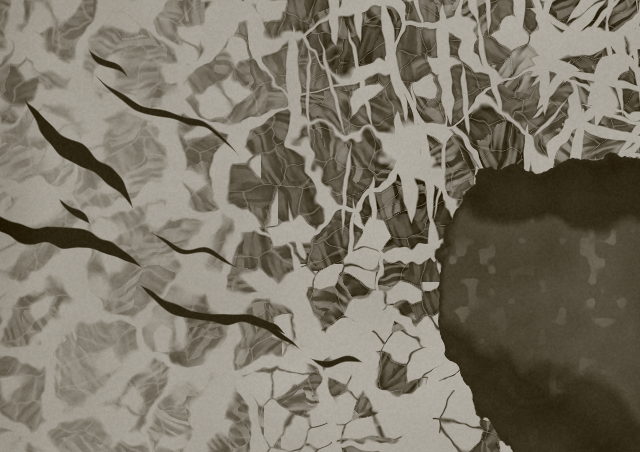
Reproduce this texture procedurally as a Shadertoy shader.

```glsl
// Steel micrograph: pale ferrite veins and needles, lamellar pearlite, black cracks and a dark inclusion
#define DARK vec3(0.21, 0.18, 0.11)
#define LIGHT vec3(0.69, 0.67, 0.63)
#define GRAIN_SCALE 5.6
#define CRYSTAL_SCALE 17.0
#define VEIN_WIDTH 0.014
#define LAMELLA_FREQ vec2(145.0, 24.0)
#define NEEDLE_CELL vec2(0.056, 0.21)
#define FILM_GRAIN 0.07

const int CRACKS = 9;
// Crack ends (x, y, x, y), then half widths
const vec4 crackEnds[CRACKS] = vec4[](
    vec4(-0.06, 0.55, 0.31, 0.405), vec4(0.31, 0.365, 0.66, 0.228), vec4(0.06, 0.78, 0.29, 0.54),
    vec4(0.22, 0.83, 0.52, 0.665), vec4(0.2, 0.89, 0.28, 0.83), vec4(0.34, 0.48, 0.52, 0.41),
    vec4(0.13, 0.555, 0.2, 0.51), vec4(0.55, 0.287, 0.63, 0.265), vec4(0.69, 0.206, 0.8, 0.197));
const float crackWidth[CRACKS] = float[](0.021, 0.014, 0.017, 0.007, 0.006, 0.005, 0.007, 0.007, 0.007);

vec2 hash2(vec2 p) {
    vec3 q = fract(vec3(p.xyx) * vec3(0.1031, 0.1030, 0.0973));
    q += dot(q, q.yzx + 33.33);
    return fract((q.xx + q.yz) * q.zy);
}

float noise(vec2 p) {
    vec2 i = floor(p), f = fract(p);
    f = f * f * (3.0 - 2.0 * f);
    return mix(mix(hash2(i).x, hash2(i + vec2(1, 0)).x, f.x),
               mix(hash2(i + vec2(0, 1)).x, hash2(i + 1.0).x, f.x), f.y);
}

float fbm(vec2 p) {
    float sum = 0.0, amp = 0.5;
    for (int i = 0; i < 4; i++, amp *= 0.5, p = p * 2.03 + 11.7) sum += amp * noise(p);
    return sum / 0.9375;
}

mat2 rot(float a) { return mat2(cos(a), -sin(a), sin(a), cos(a)); }

// Voronoi grains: border distance, then two random values of the grain
vec3 grains(vec2 p) {
    vec2 cell = floor(p), id = cell;
    float near = 9.0, next = 9.0;
    for (int y = -1; y <= 1; y++) for (int x = -1; x <= 1; x++) {
        vec2 c = cell + vec2(x, y);
        float d = length(c + hash2(c) - p);
        if (d < near) { next = near; near = d; id = c; }
        else next = min(next, d);
    }
    return vec3(0.5 * (next - near), hash2(id + 57.0));
}

// Scattered tapered needles, positive inside
float needles(vec2 p, float angle, vec2 size, float density) {
    vec2 q = rot(angle) * p, cell = floor(q / size);
    float best = -0.05;
    for (int y = -1; y <= 1; y++) for (int x = -1; x <= 1; x++) {
        vec2 c = cell + vec2(x, y), h = hash2(c + 40.0 + angle * 19.0), k = hash2(c + 91.0);
        if (h.x > density) continue;
        vec2 v = rot((h.y - 0.5) * 0.4) * (q - (c + 0.5 + 0.6 * (k - 0.5)) * size);
        float t = abs(v.y) / (size.y * (0.3 + 0.4 * k.y));
        float halfWidth = size.x * (0.07 + 0.24 * k.x * k.x);
        best = max(best, halfWidth * (1.0 - t * t * t) - abs(v.x));
    }
    return best;
}

// Ragged cracks, positive inside
float cracks(vec2 p) {
    float best = -1.0;
    for (int i = 0; i < CRACKS; i++) {
        vec2 a = crackEnds[i].xy, ab = crackEnds[i].zw - a;
        float len = length(ab), t = dot(p - a, ab) / (len * len);
        float side = dot(p - a, vec2(-ab.y, ab.x)) / len;
        side += 0.05 * len * sin(6.283 * t) + 0.012 * (noise(p * 22.0) - 0.5);
        float w = crackWidth[i] * (1.0 - pow(abs(2.0 * t - 1.0), 2.5)) * (0.55 + 0.8 * noise(p * 28.0));
        best = max(best, w - abs(side));
    }
    return best;
}

// Distance into the inclusion from its bowed left and stepped top edges
float inclusion(vec2 p) {
    float left = 0.965 + 1.3 * (p.y - 0.36) * (p.y - 0.36);
    float top = 0.625 + 0.03 * smoothstep(1.2, 1.3, p.x);
    return min(p.x - left, top - p.y) + 0.05 * (fbm(p * 22.0) - 0.5);
}

float inclusionTone(vec2 p) {
    float cloud = fbm(p * 9.0) - 0.5;
    float top = smoothstep(0.5, 0.55, p.y + 0.14 * cloud);
    float bottom = smoothstep(-0.02, 0.04, 0.31 - 0.54 * (p.x - 1.0) - p.y + 0.16 * cloud);
    float tone = 0.2 + 0.2 * cloud + 0.22 * smoothstep(0.72, 0.85, noise(p * 45.0)) * noise(p * 12.0);
    return mix(tone, -0.08 + 0.2 * cloud, max(top, bottom * 0.8));
}

void mainImage(out vec4 fragColor, in vec2 fragCoord) {
    vec2 p = fragCoord / iResolution.y;
    float px = 1.0 / iResolution.y;
    vec2 warp = vec2(fbm(p * 8.0), fbm(p * 8.0 + 31.0)) - 0.5;
    vec2 ragged = vec2(noise(p * 45.0), noise(p * 45.0 + 17.0)) - 0.5;
    vec2 w = p + 0.13 * warp + 0.008 * ragged;

    // Zones: soft left, fine crystals below centre, needles above, crossed needles at top right
    float right = smoothstep(0.2, 0.85, p.x + 0.2 * warp.x);
    float fine = smoothstep(0.55, 0.68, p.x) * smoothstep(0.43, 0.36, p.y);
    float upright = smoothstep(0.55, 0.64, p.x) * smoothstep(0.38, 0.44, p.y);
    float crossed = smoothstep(1.1, 1.2, p.x) * smoothstep(0.6, 0.66, p.y);
    float blur = max(mix(0.006, 0.0022, right), px);

    // Ferrite as a signed field: veins, crystals and needles
    vec3 grain = grains(w * GRAIN_SCALE + 3.0);
    float vein = VEIN_WIDTH * (0.2 + 1.7 * noise(p * 11.0)) * (1.0 - 0.35 * upright) - grain.x / GRAIN_SCALE;
    vec3 crystal = grains(rot(0.5) * (p + 0.06 * warp + 0.01 * ragged) * CRYSTAL_SCALE * vec2(0.85, 1.2));
    float share = mix(mix(0.27, 0.1, upright), 0.63, fine);
    float inside = crystal.x / CRYSTAL_SCALE;
    float ferrite = max(vein, crystal.y < share ? inside - 0.0015 : -inside);
    vec2 n = p + 0.025 * warp + 0.006 * ragged;
    ferrite = max(ferrite, needles(n, 0.08, NEEDLE_CELL, 0.8) - 0.05 * (1.0 - upright));
    float cross = max(needles(n, -0.65, NEEDLE_CELL * 0.9, 0.5), needles(n, 1.35, NEEDLE_CELL, 0.5));
    ferrite = max(ferrite, cross - 0.05 * (1.0 - crossed));

    // Pearlite: toned colonies with broken, curving lamellae
    vec3 colony = grains(w * 10.0 + 20.0);
    vec2 stripe = rot(6.283 * colony.y) * (p + 0.05 * warp) * LAMELLA_FREQ;
    float lamella = smoothstep(0.25, 0.75, noise(stripe)) - 0.5;
    float tone = mix(0.58, 0.33, right) + 0.26 * (grain.y - 0.5) + 0.16 * (colony.z - 0.5);
    tone += lamella * mix(0.16, 0.46, right) * (0.35 + colony.z) + 0.25 * (fbm(p * 30.0) - 0.5);

    // Layers: inked ferrite rims, ferrite, cracks, inclusion
    tone -= 0.2 * right * exp(-ferrite * ferrite / 1.6e-5);
    float pale = mix(0.9, 0.98, right) + 0.12 * (fbm(p * 6.0 + 9.0) - 0.5);
    tone = mix(tone, pale, smoothstep(-blur, blur, ferrite));
    float edge = max(0.002, px);
    tone = mix(tone, -0.08, smoothstep(-edge, edge, cracks(p)));
    float depth = inclusion(p);
    float body = mix(-0.05, inclusionTone(p), smoothstep(0.0, 0.022, depth));
    tone = mix(tone, body, smoothstep(-edge, edge, depth));

    // Film grain and a slight fall of light toward the left edge
    tone += FILM_GRAIN * (noise(p * 260.0) - 0.5) - 0.1 * smoothstep(0.12, 0.0, p.x);
    fragColor = vec4(mix(DARK, LIGHT, tone), 1.0);
}
```
